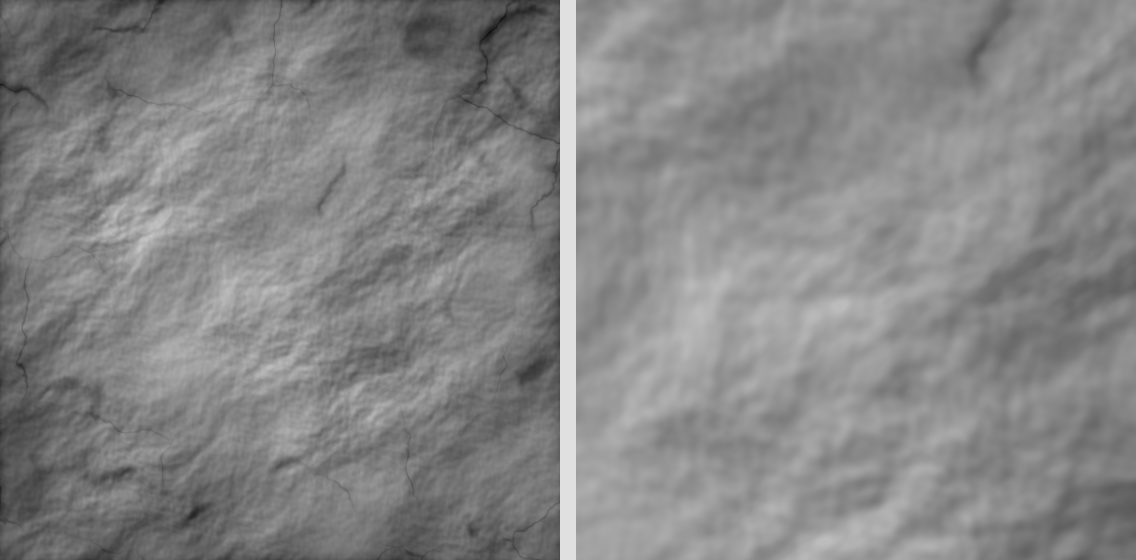
Left: the whole. Right: its middle third, enlarged.
Reproduce this texture procedurally as a Shadertoy shader.

```glsl
// Weathered grey stone slab: lumpy diagonal relief lit from the upper left,
// built from slightly stretched, warped gradient noise. Voronoi cracks and
// soft creases break the surface, and the slab darkens towards its rim.
#define EDGE_TONE 0.385
#define CENTER_GAIN 0.195
#define BLOTCH_GAIN 0.15
#define RELIEF_SCALE 9.5
#define RELIEF_GAIN 0.0050
#define LIGHT_STEP 0.004
#define CRACK_CELLS 3.8
#define CRACK_WIDTH 0.0042
#define CRACK_DEPTH 0.12
#define CREASE_DEPTH 0.12
#define PIT_GAIN 0.045
#define GRAIN_GAIN 0.024

vec2 hash2(vec2 p) {
    vec3 q = fract(p.xyx * vec3(0.1031, 0.1030, 0.0973));
    q += dot(q, q.yzx + 33.33);
    return fract((q.xx + q.yz) * q.zy);
}

vec2 gradientAt(vec2 cell) {
    float angle = 6.28318 * hash2(cell + 57.0).x;
    return vec2(cos(angle), sin(angle));
}

float gradientNoise(vec2 p) {
    vec2 i = floor(p), f = p - i;
    vec2 u = f * f * f * (f * (f * 6.0 - 15.0) + 10.0);
    vec2 X = vec2(1, 0), Y = vec2(0, 1);
    float low = mix(dot(gradientAt(i), f), dot(gradientAt(i + X), f - X), u.x);
    float high = mix(dot(gradientAt(i + Y), f - Y), dot(gradientAt(i + 1.0), f - 1.0), u.x);
    return mix(low, high, u.y);
}

float fbm(vec2 p) {
    float sum = 0.0, amp = 1.0;
    for (int i = 0; i < 5; i++) {
        sum += amp * gradientNoise(p);
        p = mat2(1.96, 0.40, -0.40, 1.96) * p + 17.3;
        amp *= 0.48;
    }
    return sum;
}

// Turn and stretch so that features run from lower left to upper right
vec2 alongGrain(vec2 p) {
    return vec2(dot(p, vec2(0.78, 0.62)) * 0.74, dot(p, vec2(-0.62, 0.78)));
}

float stoneHeight(vec2 p) {
    vec2 bend = vec2(gradientNoise(p * 8.0 + 3.0), gradientNoise(p * 8.0 + 40.0));
    return fbm(alongGrain(p + 0.022 * bend) * RELIEF_SCALE + 11.0);
}

// Distance to the nearest Voronoi border, in cell units
float crackDistance(vec2 p) {
    vec2 cell = floor(p), nearest = vec2(9.0), second = vec2(9.0);
    for (int y = -2; y <= 2; y++)
    for (int x = -2; x <= 2; x++) {
        vec2 c = cell + vec2(x, y);
        vec2 r = c + hash2(c) - p;
        if (dot(r, r) < dot(nearest, nearest)) {
            second = nearest;
            nearest = r;
        } else if (dot(r, r) < dot(second, second)) {
            second = r;
        }
    }
    vec2 gap = second - nearest;
    return 0.5 * dot(second + nearest, gap) / max(length(gap), 0.001);
}

void mainImage(out vec4 fragColor, in vec2 fragCoord) {
    vec2 uv = fragCoord / iResolution.xy;

    // Broad tone: bright middle, dark border, large cloudy blotches
    vec2 side = uv * (1.0 - uv);
    float bulge = 16.0 * side.x * side.y;
    float tone = EDGE_TONE + CENTER_GAIN * pow(max(bulge, 0.0), 0.75);
    tone += BLOTCH_GAIN * gradientNoise(alongGrain(uv) * 4.0 + 5.0);
    tone += 0.5 * BLOTCH_GAIN * gradientNoise(uv * 9.0 + 21.0);

    // Relief: slope of the height along the light direction, with darker pits
    vec2 toLight = LIGHT_STEP * vec2(-0.6, 0.8);
    float behind = stoneHeight(uv - toLight), ahead = stoneHeight(uv + toLight);
    float slope = (behind - ahead) / (2.0 * LIGHT_STEP);
    float roughness = 0.85 + 0.7 * gradientNoise(uv * 4.0 + 63.0);
    roughness *= mix(0.7, 1.0, smoothstep(0.05, 0.5, bulge));
    tone += RELIEF_GAIN * roughness * clamp(slope, -28.0, 28.0);
    tone += PIT_GAIN * (behind + ahead) * 0.5;

    // Soft dark creases, broken into short pieces
    vec2 wander = vec2(fbm(uv * 9.0 + 8.0), fbm(uv * 9.0 + 80.0));
    float fold = gradientNoise(alongGrain(uv + 0.035 * wander) * 6.0 + 31.0);
    float pieces = smoothstep(0.05, 0.35, gradientNoise(uv * 8.0 + 90.0));
    tone -= CREASE_DEPTH * pieces * exp(-fold * fold / 0.0025);

    // Thin cracks with a faint halo, mostly away from the middle
    float d = crackDistance((uv + 0.045 * wander) * CRACK_CELLS + 2.0) / CRACK_CELLS;
    float outer = 1.0 - smoothstep(0.35, 0.8, bulge);
    float present = outer * smoothstep(-0.22, 0.12, gradientNoise(uv * 5.0 + 47.0));
    float line = 1.0 - smoothstep(0.0, CRACK_WIDTH, d);
    tone -= CRACK_DEPTH * present * (0.55 * line + 0.4 * exp(-d / 0.008));

    // Fine upright grain and a narrow dark rim
    tone += GRAIN_GAIN * gradientNoise(uv * vec2(130.0, 85.0));
    tone -= 0.07 * exp(-min(side.x, side.y) / 0.007);

    fragColor = vec4(vec3(clamp(tone, 0.0, 1.0)), 1.0);
}
```
